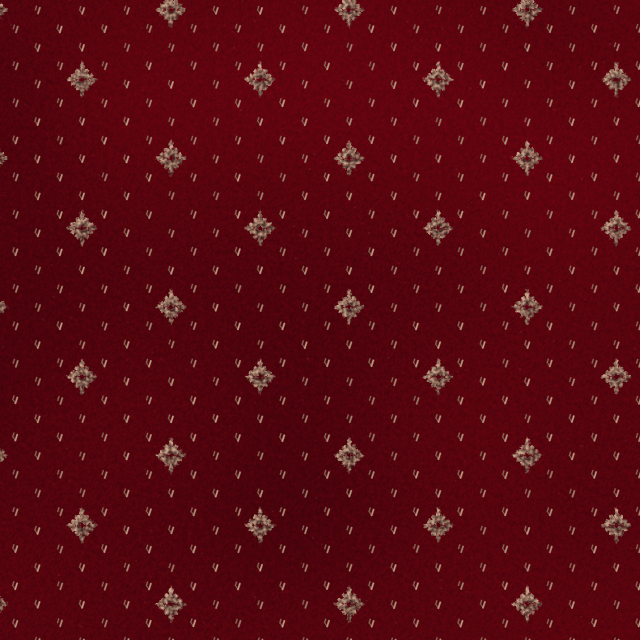
A Shadertoy shader for this pattern:

```glsl
// Wine-red woven carpet with staggered leafy diamonds among rows of small paired stitches.

#define PITCH       vec2(0.2783, 0.2322)  // spacing between motifs in one set
#define ORIGIN      vec2(0.5456, 0.7526)  // centre of one motif
#define STAGGER_UP  0.0070                // extra lift of the in-between motifs
#define MOTIF_SIZE  0.0273                // half height of a motif
#define STITCH_SIZE 0.0072                // half height of a stitch pair
#define RAGGED      0.11                  // roughness of the motif outline
#define GRAIN       0.20                  // strength of the pile texture
#define WINE        vec3(0.335, 0.014, 0.052)
#define SHADE       vec3(0.27, 0.16, 0.14)
#define THREAD      vec3(0.78, 0.64, 0.54)

float hash(vec2 cell) {
    uvec2 q = uvec2(ivec2(cell)) * uvec2(1597u, 3812u) + uvec2(7919u, 104729u);
    uint n = (q.x ^ (q.y << 7)) * 747796405u;
    n = ((n >> 15) ^ n) * 277803737u;
    n = (n >> 16) ^ n;
    return float(n & 65535u) / 65535.0;
}

float cornerSlope(vec2 cell, vec2 offset) {
    float angle = 6.2832 * hash(cell);
    return dot(vec2(cos(angle), sin(angle)), offset);
}

float gradientNoise(vec2 p) {
    vec2 i = floor(p), f = p - i;
    vec2 w = f * f * f * (f * (f * 6.0 - 15.0) + 10.0);
    vec2 e = vec2(0.0, 1.0);
    return mix(
        mix(cornerSlope(i, f), cornerSlope(i + e.yx, f - e.yx), w.x),
        mix(cornerSlope(i + e.xy, f - e.xy), cornerSlope(i + e.yy, f - e.yy), w.x),
        w.y);
}

float coverage(float dist, float softness) {
    return 1.0 - smoothstep(-softness, softness, dist);
}

float sdEllipse(vec2 p, vec2 radii) {
    return (length(p / radii) - 1.0) * min(radii.x, radii.y);
}

float sdStroke(vec2 p, vec2 a, vec2 b, float radius) {
    vec2 pa = p - a, ba = b - a;
    return length(pa - ba * clamp(dot(pa, ba) / dot(ba, ba), 0.0, 1.0)) - radius;
}

// Leaf clusters mirrored about both axes: centre in xy, radii in zw
float sdLeafDiamond(vec2 p) {
    const vec4 leaves[6] = vec4[6](
        vec4(0.00, 0.70, 0.12, 0.30), vec4(0.25, 0.46, 0.15, 0.14),
        vec4(0.62, 0.00, 0.23, 0.12), vec4(0.50, 0.21, 0.14, 0.13),
        vec4(0.24, 0.20, 0.19, 0.19), vec4(0.00, 0.34, 0.16, 0.20));
    vec2 q = abs(p);
    float d = 1.0;
    for (int i = 0; i < 6; i++) d = min(d, sdEllipse(q - leaves[i].xy, leaves[i].zw));
    return d;
}

vec3 pile(vec2 uv) {
    vec2 twill = mat2(0.8, 0.6, -0.6, 0.8) * uv;
    float grain = gradientNoise(twill * vec2(290.0, 190.0)) + 0.6 * gradientNoise(uv * 113.0);
    float sheen = 0.22 * gradientNoise(uv * 2.6 + 4.3) + 0.10 * (uv.x + uv.y - 1.0);
    float lint = smoothstep(0.42, 0.7, gradientNoise(twill * vec2(120.0, 210.0) + 31.0));
    return WINE * (1.0 + GRAIN * grain + sheen) + 0.07 * lint;
}

// Two leaning strokes, sometimes joined at the foot
vec3 addStitches(vec3 col, vec2 p, vec2 id, float softness) {
    float chance = hash(id);
    p += 0.16 * (vec2(chance, hash(id + 57.0)) - 0.5);
    float left = sdStroke(p, vec2(-0.48, 0.0), vec2(-0.25, 0.75), 0.15);
    float right = sdStroke(p, vec2(0.08, -0.8), vec2(0.48, 0.42), 0.19);
    float foot = sdStroke(p, vec2(-0.45, 0.0), vec2(0.08, -0.8), 0.11);
    if (chance > 0.5) left = min(left, foot);
    col = mix(col, mix(SHADE, THREAD, 0.5), coverage(left, softness));
    return mix(col, mix(SHADE, THREAD, 0.65 + 0.3 * chance), coverage(right, softness));
}

vec3 addMotif(vec3 col, vec2 p, vec2 uv, float softness) {
    vec2 wobble = vec2(gradientNoise(uv * 260.0), gradientNoise(uv * 260.0 + 71.0));
    float d = sdLeafDiamond(p + RAGGED * wobble);
    float light = 0.56 + 0.28 * dot(p, vec2(-0.7, 0.7)) + 0.85 * gradientNoise(uv * 190.0 + 13.0);
    float hollow = coverage(abs(length(p + 0.5 * RAGGED * wobble) - 0.2) - 0.05, 0.08);
    light -= 0.45 * hollow;
    return mix(col, mix(SHADE, THREAD, clamp(light, 0.0, 1.0)), coverage(d, softness));
}

void mainImage(out vec4 fragColor, in vec2 fragCoord) {
    vec2 uv = fragCoord / iResolution.y;
    float edge = max(0.8 / iResolution.y, 0.0009);
    vec2 p = uv - ORIGIN;
    vec3 col = pile(uv);

    for (int k = 0; k < 2; k++) {
        float stagger = 0.5 * float(k);

        // Stitch lattice, left empty where a motif sits
        vec2 grid = p / (0.25 * PITCH) - stagger;
        vec2 id = round(grid);
        vec2 slot = mod(id, 4.0);
        bool taken = k == 0 && slot.x == slot.y && mod(slot.x, 2.0) == 0.0;
        vec2 local = (grid - id) * 0.25 * PITCH / STITCH_SIZE;
        if (!taken) col = addStitches(col, local, id + 200.0 * stagger, edge / STITCH_SIZE);

        // Motif lattice
        vec2 cell = (p - vec2(0.0, 2.0 * stagger * STAGGER_UP)) / PITCH - stagger;
        local = (cell - round(cell)) * PITCH / MOTIF_SIZE;
        col = addMotif(col, local, uv, edge / MOTIF_SIZE);
    }
    fragColor = vec4(clamp(col, 0.0, 1.0), 1.0);
}
```
